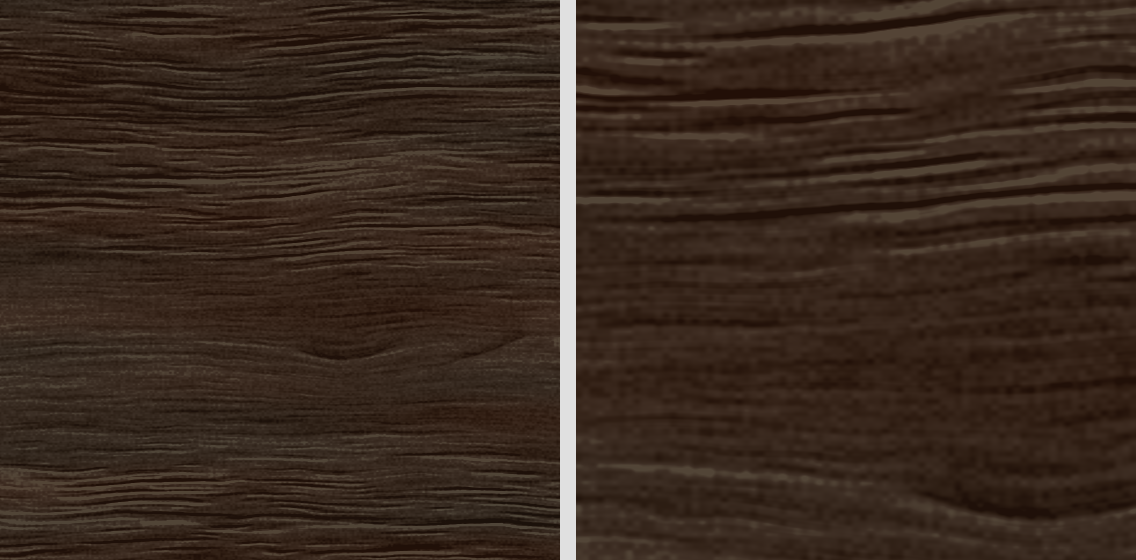
Left, the full canvas; right, a detail of the centre.
This texture is drawn by a Shadertoy shader. Its source:

```glsl
// Dark brown wood board with horizontal embossed grain and a crescent knot.
const vec3 PORE   = vec3(0.12, 0.063, 0.035);
const vec3 UMBER  = vec3(0.17, 0.11, 0.07);
const vec3 WALNUT = vec3(0.21, 0.15, 0.11);
const vec3 TAUPE  = vec3(0.245, 0.185, 0.145);
const vec3 EDGE   = vec3(0.32, 0.27, 0.215);
const vec3 RED_TINT = vec3(0.032, -0.006, -0.014);
const float BASE_TONE = 0.53;
const float FIBRE_CONTRAST = 0.75;
const float BAND_CONTRAST = 0.42;
const float CLOUD_CONTRAST = 0.16;
const float SPECKLE_CONTRAST = 0.36;
const float GROOVE_DARK = 0.88;
const float GROOVE_LIGHT = 0.80;
const float RELIEF_OFFSET = 0.0042;
const float KNOT_DARK = 0.62;

float hash(vec2 p) {
    vec3 q = fract(p.xyx * vec3(0.1031, 0.1030, 0.0973));
    q += dot(q, q.yzx + 33.33);
    return fract((q.x + q.y) * q.z);
}

float noise(vec2 p) {
    vec2 i = floor(p), f = fract(p);
    f = f * f * (3.0 - 2.0 * f);
    return mix(mix(hash(i), hash(i + vec2(1, 0)), f.x),
               mix(hash(i + vec2(0, 1)), hash(i + vec2(1, 1)), f.x), f.y);
}

// One row of smooth noise, shifted so neighbouring rows never line up.
float rowNoise(float x, float row) {
    x += 40.0 * hash(vec2(row, 7.0));
    float i = floor(x), f = fract(x);
    return mix(hash(vec2(i, row)), hash(vec2(i + 1.0, row)), f * f * (3.0 - 2.0 * f));
}

float streaks(vec2 p) {
    float row = floor(p.y), f = fract(p.y);
    return mix(rowNoise(p.x, row), rowNoise(p.x, row + 1.0), f * f * (3.0 - 2.0 * f));
}

// Bends the grain gently, and down around the knot.
vec2 warp(vec2 p) {
    vec2 k = (p - vec2(0.62, 0.34)) / vec2(0.16, 0.07);
    float bend = 0.032 * (noise(p * vec2(2.6, 3.5) + 5.0) - 0.5)
               + 0.009 * (noise(p * vec2(8.0, 13.0) + 21.0) - 0.5)
               + 0.003 * (noise(p * vec2(28.0, 50.0)) - 0.5);
    return p + vec2(0.0, bend + 0.025 * exp(-dot(k, k)));
}

float grooves(vec2 p) {
    float wide = smoothstep(0.54, 0.90, streaks(p * vec2(6.0, 115.0) + 300.0));
    float fine = smoothstep(0.54, 0.92, streaks(p * vec2(12.0, 200.0) + 900.0));
    return 0.9 * wide + 0.65 * fine;
}

// Dark crescent, crisp along its lower rim and fading upwards.
float crescent(vec2 p, float rim, float thickness) {
    float d = p.y - rim;
    return smoothstep(-0.003, 0.003, d) * exp(-max(d, 0.0) / thickness);
}

float knot(vec2 p) {
    p.y += 0.006 * (noise(p * vec2(24.0, 9.0)) - 0.5);
    float dx = p.x - 0.61;
    float inner = crescent(p, 0.355 + 0.045 * (1.0 - exp(-dx * dx / 0.012)), 0.014)
                * smoothstep(0.49, 0.57, p.x) * (1.0 - smoothstep(0.66, 0.76, p.x));
    float outer = crescent(p, 0.330 + 0.62 * dx * dx, 0.006 + 0.011 * smoothstep(0.75, 0.90, p.x))
                * smoothstep(0.40, 0.52, p.x) * (1.0 - smoothstep(0.925, 0.955, p.x))
                * mix(0.5, 1.0, smoothstep(0.70, 0.86, p.x));
    vec2 eye = (p - vec2(0.965, 0.388)) / vec2(0.022, 0.018);
    return inner + outer + 0.35 * exp(-dot(eye, eye));
}

vec3 woodRamp(float t) {
    t = clamp(t, 0.0, 1.0) * 4.0;
    vec3 c = mix(PORE, UMBER, clamp(t, 0.0, 1.0));
    c = mix(c, WALNUT, clamp(t - 1.0, 0.0, 1.0));
    c = mix(c, TAUPE, clamp(t - 2.0, 0.0, 1.0));
    return mix(c, EDGE, clamp(t - 3.0, 0.0, 1.0));
}

void mainImage(out vec4 fragColor, in vec2 fragCoord) {
    vec2 p = fragCoord / iResolution.xy;
    vec2 q = warp(p);

    // Relief is strong near the top and bottom, calm around the knot.
    float calm = smoothstep(0.12, 0.27, p.y) * (1.0 - smoothstep(0.46, 0.60, p.y));
    float patches = mix(0.6, 1.25, noise(q * vec2(3.0, 9.0) + 60.0));
    float relief = patches * mix(1.0, 0.30, calm);

    // Soft bands, broad clouds, fine fibres and speckle.
    float band = noise(q * vec2(1.6, 16.0) + 11.0) - 0.5;
    float cloud = noise(q * vec2(3.0, 6.0) + 33.0) - 0.5;
    float fibre = 0.55 * streaks(q * vec2(9.0, 130.0))
                + 0.45 * streaks(q * vec2(24.0, 250.0) + 500.0) - 0.5;
    float speckle = noise(p * vec2(230.0, 290.0)) - 0.5;
    float tone = BASE_TONE + BAND_CONTRAST * band + CLOUD_CONTRAST * cloud
               + SPECKLE_CONTRAST * speckle
               + FIBRE_CONTRAST * fibre * mix(1.0, 0.6, calm);

    // Dark grooves with a lit edge below each.
    tone -= GROOVE_DARK * relief * grooves(q);
    tone += GROOVE_LIGHT * relief * grooves(q + vec2(0.0, RELIEF_OFFSET));
    tone -= KNOT_DARK * knot(p);

    // Slow drift between reddish and olive brown.
    float warmth = noise(q * vec2(2.2, 16.0) + 80.0) - 0.5;
    fragColor = vec4(woodRamp(tone) + RED_TINT * warmth, 1.0);
}
```
